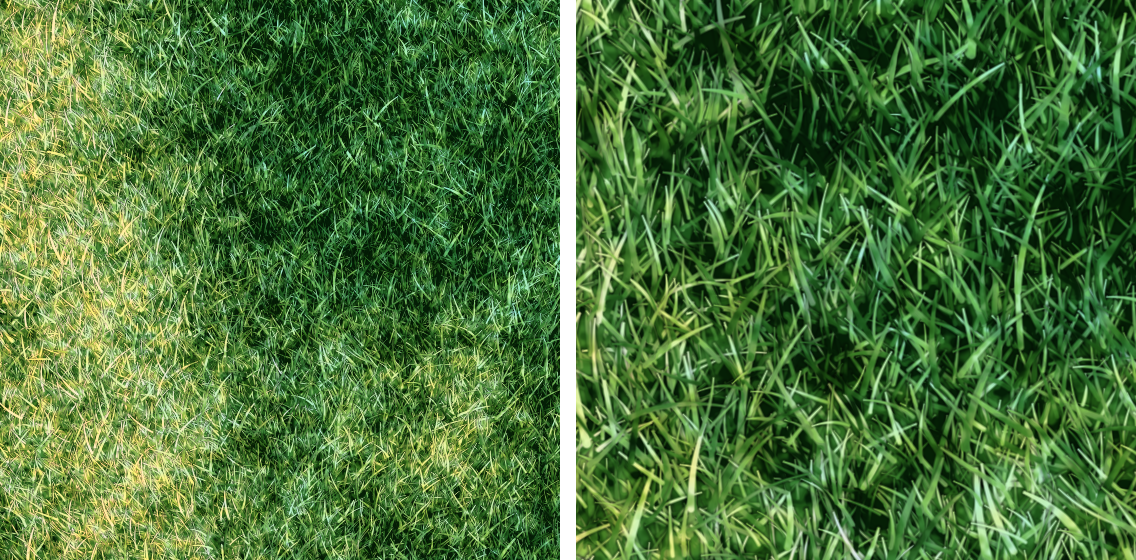
Left, the full canvas; right, a detail of the centre.
This texture is drawn by a Shadertoy shader. Its source:

```glsl
const int LAYERS = 16;
const float COARSE_CELLS = 20.0;     // cells per canvas height, coarsest layer
const float FINE_CELLS = 50.0;       // and finest layer
const float BLADE_WIDTH = 0.062;     // half width, in cells
const float BLADE_REACH = 0.78;      // half length, in cells
const float SOFTNESS = 0.0009;       // edge blur, in canvas units
const float SHADE_TONE = 0.37;
const float SUN_TONE = 0.82;
const float BLADE_CONTRAST = 0.88;
const float PATCH_CONTRAST = 0.60;
const float CLUMP_CONTRAST = 0.46;
const float GRAIN_CONTRAST = 0.60;
const float FRINGE = 0.22;           // red to blue speckle

const vec3 SOIL = vec3(0.02, 0.12, 0.02);
const vec3 DEEP_GREEN = vec3(0.13, 0.33, 0.08);
const vec3 GREEN = vec3(0.26, 0.50, 0.17);
const vec3 SAGE = vec3(0.47, 0.63, 0.31);
const vec3 LIME = vec3(0.56, 0.76, 0.33);
const vec3 PALE = vec3(0.87, 0.96, 0.66);
const vec3 COOL_TINT = vec3(0.76, 1.00, 1.16);
const vec3 WARM_TINT = vec3(1.12, 1.02, 0.94);
const vec3 STRAW_TINT = vec3(1.18, 0.97, 1.24);

float hash(vec2 p) {
    return fract(sin(dot(p, vec2(127.1, 311.7))) * 43758.545);
}

float noise(vec2 p) {
    vec2 i = floor(p), f = fract(p);
    f = f * f * (3.0 - 2.0 * f);
    vec2 e = vec2(0.0, 1.0);
    return mix(mix(hash(i), hash(i + e.yx), f.x),
               mix(hash(i + e.xy), hash(i + e.yy), f.x), f.y);
}

float fbm(vec2 p) {
    return 0.5 * noise(p) + 0.3 * noise(p * 2.1 + 7.3) + 0.2 * noise(p * 4.3 + 3.1);
}

// Dark to light colour ramp
vec3 grassColor(float tone) {
    vec3 c = mix(SOIL, DEEP_GREEN, smoothstep(0.02, 0.20, tone));
    c = mix(c, GREEN, smoothstep(0.20, 0.43, tone));
    c = mix(c, SAGE, smoothstep(0.43, 0.62, tone));
    c = mix(c, LIME, smoothstep(0.62, 0.76, tone));
    return mix(c, PALE, smoothstep(0.76, 1.02, tone));
}

void mainImage(out vec4 fragColor, in vec2 fragCoord) {
    vec2 p = fragCoord / iResolution.y;
    vec2 uv = fragCoord / iResolution.xy;
    float edge = max(SOFTNESS, 0.6 / iResolution.y);

    // Sunlit left, shaded right, broken dark gap along the slanted border
    float patches = fbm(p * 7.0);
    float border = uv.x - 0.58 + 0.22 * uv.y + 0.10 * (patches - 0.5);
    float sun = 1.0 - smoothstep(-0.34, 0.12, border);
    float gap = exp(-border * border / 0.005) * smoothstep(0.35, 0.65, noise(p * 15.0 + 4.0));
    vec2 glade = uv - vec2(0.76, 0.20);
    float glow = exp(-dot(glade, glade) / 0.05);
    float light = mix(SHADE_TONE, SUN_TONE, sun) + 0.22 * glow - 0.14 * gap;
    light += PATCH_CONTRAST * (patches - 0.5) + CLUMP_CONTRAST * (noise(p * 33.0) - 0.5);
    float warmth = clamp(0.9 * sun + 0.9 * glow + 0.5 * (fbm(p * 5.0 + 19.0) - 0.4), 0.0, 1.0);
    vec3 tint = mix(COOL_TINT, WARM_TINT, warmth);
    float fringe = FRINGE * (noise(p * 70.0 + 9.0) - 0.5);
    tint *= vec3(1.0 + fringe, 1.0, 1.0 - 2.0 * fringe);
    float grain = GRAIN_CONTRAST * (0.6 * noise(p * 130.0) + 0.4 * noise(p * 240.0) - 0.5);

    // Undergrowth
    vec3 color = grassColor(light - 0.32 + 1.3 * grain) * tint;

    // Overlapping layers of curved, tapered blades
    for (int layer = 0; layer < LAYERS; layer++) {
        float depth = float(layer) / float(LAYERS - 1);
        float cells = mix(COARSE_CELLS, FINE_CELLS, fract(float(layer) * 0.618));
        vec2 g = p * cells + float(layer) * vec2(3.37, 5.71);
        for (int j = -1; j <= 1; j++)
        for (int i = -1; i <= 1; i++) {
            vec2 id = floor(g) + vec2(i, j);
            vec2 seed = id + float(layer) * 17.3;
            vec2 jitter = vec2(hash(seed), hash(seed + 41.7));
            float shade = hash(seed + 83.1);
            float kind = hash(seed + 12.9);

            // Lean follows a slow flow, tilted left in the sun
            float flow = 1.4 * (noise(id / cells * 5.0 + 31.0) - 0.5) + 0.35 * sun;
            float angle = flow + 1.7 * (hash(seed + 5.3) - 0.5);
            float c = cos(angle), s = sin(angle);
            vec2 q = g - id - jitter;
            q = vec2(c * q.x + s * q.y, c * q.y - s * q.x);

            float reach = BLADE_REACH * mix(0.45, 1.0, kind);
            float y = clamp(q.y, -reach, reach);
            float along = 0.5 + 0.5 * y / reach;
            float bend = (kind - 0.5) * 0.8 * (along * along - 0.3);
            float width = BLADE_WIDTH * mix(0.45, 1.0, jitter.x) * (1.0 - 0.6 * along * along);
            float side = q.x - bend;
            float dist = (length(vec2(side, q.y - y)) - width) / cells;

            // Contact shadow, then the blade itself
            color *= 1.0 - 0.30 * smoothstep(0.0026, 0.0, dist) * along;
            float tone = light + BLADE_CONTRAST * (shade - 0.46) + 0.28 * (along - 0.5);
            tone += 0.18 * (depth - 0.35) + grain + 0.08 * side / BLADE_WIDTH;
            vec3 blade = grassColor(tone) * tint;
            float straw = step(0.80, kind) * max(0.7 * sun, gap);
            blade *= mix(vec3(1.0), STRAW_TINT, straw);
            color = mix(color, blade, 0.95 * smoothstep(edge, -edge, dist));
        }
    }
    fragColor = vec4(clamp(color, 0.0, 1.0), 1.0);
}
```
